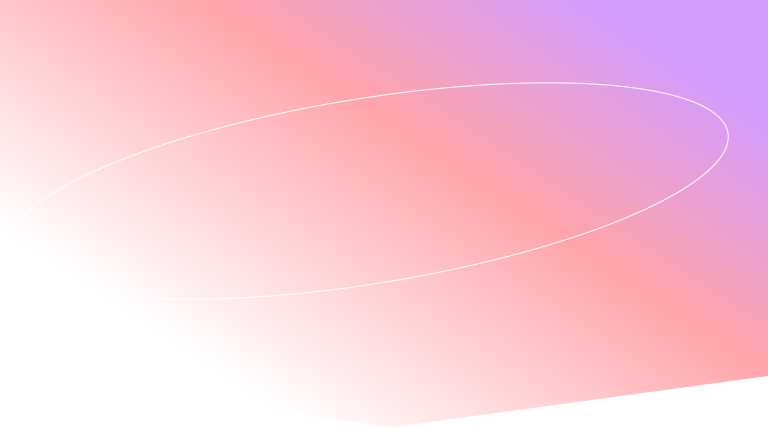
This background is drawn by a Shadertoy shader. Its source:

```glsl
// Approximate signed distance to a slanted ellipse with the given half extents
float slantedEllipse(vec2 p, vec2 extent) {
    vec2 u = p / extent;
    float level = (dot(u, u) - u.x * u.y) / 0.75 - 1.0;
    vec2 slope = (2.0 * u - u.yx) / (0.75 * extent);
    return level / max(length(slope), 0.001);
}

void mainImage(out vec4 fragColor, in vec2 fragCoord) {
    float pixel = 1.0 / iResolution.y;
    vec2 p = fragCoord * pixel;

    const vec3 white = vec3(1.0);
    const vec3 coral = vec3(1.0, 0.643, 0.665);
    const vec3 violet = vec3(0.832, 0.612, 1.0);

    // Diagonal gradient from white through coral to violet
    float along = dot(p, vec2(0.551, 0.835));
    vec3 color = mix(white, coral, clamp((along - 0.392) / 0.716, 0.0, 1.0));
    color = mix(color, violet, clamp((along - 1.108) / 0.485, 0.0, 1.0));

    // Thin ellipse outline
    float ring = abs(slantedEllipse(p - vec2(0.860, 0.5536), vec2(0.8415, 0.2529)));
    color = mix(color, white, clamp((0.0012 - ring) / pixel + 0.5, 0.0, 1.0));

    // White area below a shallow chevron
    float chevron = (p.y - 0.002 - 0.136 * abs(p.x - 0.916)) / length(vec2(1.0, 0.136));
    color = mix(white, color, clamp(chevron / pixel + 0.5, 0.0, 1.0));

    fragColor = vec4(color, 1.0);
}
```
